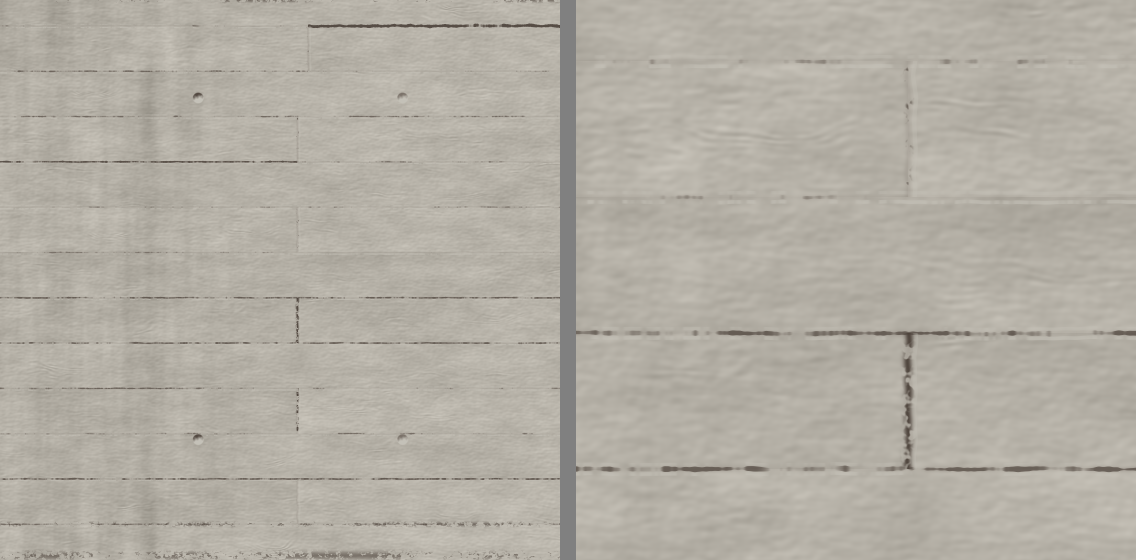
Left: the whole. Right: its middle third, enlarged.
Reproduce this texture procedurally as a Shadertoy shader.

```glsl
// Board-marked concrete: horizontal plank imprints with embossed wood grain,
// broken dark joints, butt seams on alternate rows, four tie holes and
// vertical rain stains. Relief is a height field lit from above.

const float PITCH = 0.0809;  // plank height
const float FIRST_JOINT = 0.0638;
const vec3 PALE = vec3(0.77, 0.757, 0.72);
const vec3 BASE = vec3(0.714, 0.696, 0.657);
const vec3 SHADE = vec3(0.59, 0.56, 0.525);
const vec3 GAP = vec3(0.28, 0.24, 0.21);

// Joint strength from bottom to top, left and right of the seam
const float JOINT_L[12] = float[12](.3, .65, .25, .5, .6, .65, .15, .15, .9, .4, .45, .1);
const float JOINT_R[12] = float[12](.3, .7, .3, .2, .6, .65, .15, .15, .25, .4, .25, 1.);
const float SEAM[6] = float[6](.1, .6, .85, .35, .25, .3);

float hash(vec2 p) {
  vec3 q = fract(p.xyx * vec3(0.1031, 0.1030, 0.0973));
  q += dot(q, q.yzx + 33.33);
  return fract((q.x + q.y) * q.z);
}

vec2 gradient(vec2 cell) {
  float a = 6.2832 * hash(cell);
  return vec2(cos(a), sin(a));
}

float gnoise(vec2 p) {
  vec2 i = floor(p), f = fract(p), e = vec2(1, 0);
  vec2 u = f * f * f * (f * (f * 6.0 - 15.0) + 10.0);
  float low = mix(dot(gradient(i), f), dot(gradient(i + e), f - e), u.x);
  float high = mix(dot(gradient(i + e.yx), f - e.yx), dot(gradient(i + 1.0), f - 1.0), u.x);
  return mix(low, high, u.y);
}

// Two octaves of gradient noise
float rough(vec2 p) {
  return gnoise(p) + 0.65 * gnoise(p * 2.7 + 5.3);
}

float bell(float x) {
  return exp(-x * x);
}

// Wood grain height of one board, with rings bending around knots
float grain(vec2 p, float row, float board) {
  vec2 seed = board * vec2(7.3, 3.7);
  float cell = floor(p.x * 3.0);
  float h = hash(vec2(cell + 20.0, board + 50.0));
  float knotY = FIRST_JOINT + (row + 0.3 + 0.4 * fract(h * 7.0)) * PITCH;
  vec2 k = p - vec2((cell + 0.3 + 0.4 * h) / 3.0, knotY);
  float bump = bell(length(k / vec2(0.045, 0.015))) * smoothstep(0.3, 0.9, fract(h * 13.0));
  float warp = rough(p * vec2(10, 25) + seed);
  float rings = sin(6.2832 * (p.y * 80.0 + 2.2 * warp + 3.0 * bump));
  float patchy = smoothstep(0.0, 0.45, gnoise(p * vec2(8, 20) - seed)) + bump;
  float broken = 0.6 + 1.2 * gnoise(p * vec2(60, 90) + seed);
  float fine = gnoise(p * vec2(60, 190) + seed) + 0.9 * gnoise(p * vec2(150, 210));
  return rings * broken * (0.06 + 0.5 * patchy) + 0.9 * fine;
}

// Soft line of half width w at distance d, fading when thinner than a pixel
float stroke(float d, float w, float px) {
  return clamp((w - abs(d)) / (2.0 * px) + 0.5, 0.0, 1.0) * clamp(w / px, 0.0, 1.0);
}

// Ragged crumbs clustered about a horizontal edge
float crumbs(vec2 p, float y, float spread, float amount) {
  float cluster = gnoise(vec2(p.x * 7.0, y * 31.0 + 4.4));
  float n = rough(p * vec2(95, 120)) + cluster + amount;
  return bell((p.y - y) / spread) * smoothstep(0.05, 0.55, n);
}

// Tone shift from rain streaks, strongest on the left
float stains(vec2 p) {
  float bands = bell((p.x - 0.264) / 0.019) + 0.6 * bell((p.x - 0.1) / 0.022);
  float fade = 0.65 + 1.1 * gnoise(p * vec2(4, 7) + 8.0);
  float left = 1.0 - smoothstep(0.28, 0.56, p.x);
  float top = smoothstep(0.7, 1.0, p.y);
  return left * (0.05 * bands * fade - 0.04 * rough(p * vec2(28, 2.5)) + 0.03 * top);
}

void mainImage(out vec4 fragColor, in vec2 fragCoord) {
  vec2 p = fragCoord / iResolution.xy;
  float px = 0.5 / iResolution.y;

  // Boards
  float v = (p.y - FIRST_JOINT) / PITCH;
  float row = floor(v);
  bool split = mod(row, 2.0) < 0.5;
  float seamX = v > 9.5 ? 0.55 : 0.531;
  float side = step(seamX, p.x);
  float board = row * 2.0 + (split ? side : 0.0) + 4.0;

  // Lit relief, blotches and grit
  float relief = grain(p, row, board) - grain(p + vec2(-0.0009, 0.0018), row, board);
  float mottle = gnoise(p * vec2(5, 14) + board) + rough(p * vec2(16, 38) + board);
  float tone = 0.037 * relief + 0.042 * mottle + 0.03 * (hash(vec2(board, 9)) - 0.5);
  tone += 0.018 * gnoise(p * 120.0) + 0.012 * smoothstep(0.3, 0.7, p.x) * (1.0 - p.y);
  vec3 col = BASE + tone - stains(p);

  // Horizontal joints: patchy pale lip, soft shadow and broken dark gap
  float j = clamp(floor(v + 0.5), 0.0, 11.0);
  float strength = side < 0.5 ? JOINT_L[int(j)] : JOINT_R[int(j)];
  float thick = smoothstep(0.93, 1.0, strength);
  float wobble = rough(vec2(p.x * 40.0, j * 5.3));
  float d = (v - j) * PITCH + 0.0014 * wobble * (0.5 + thick);
  float broken = rough(vec2(p.x * 12.0, j * 8.7 + 0.4));
  float chips = rough(vec2(p.x * 100.0, j * 4.3 + 0.3));
  float present = smoothstep(-0.22, 0.3, strength - 0.5 + 0.9 * broken + 0.45 * chips);
  float width = (0.0007 + 0.0006 * strength) * (1.0 + 0.9 * chips) + 0.0012 * thick;
  float lip = smoothstep(-0.25, 0.35, chips - broken);
  float lips = 0.6 * stroke(d + 0.0028, 0.0011, px) + 0.35 * stroke(d - 0.0027, 0.001, px);
  col = mix(col, PALE, lip * lips);
  col = mix(col, SHADE, (0.15 + 0.4 * present) * bell(d / 0.0017));
  col = mix(col, GAP, present * (0.35 + 0.5 * strength) * stroke(d, width, px));

  // Vertical butt seams: crumbled chips along a faint edge
  if (split) {
    float s = SEAM[int(clamp(row * 0.5, 0.0, 5.0))];
    float dx = p.x - seamX - 0.002 * gnoise(vec2(p.y * 70.0, row));
    float edge = bell(dx / (0.0014 + 0.0012 * s));
    col = mix(col, PALE, 0.3 * stroke(dx - 0.004, 0.0013, px));
    col = mix(col, SHADE, 0.35 * edge);
    col = mix(col, GAP, 0.9 * edge * smoothstep(-0.05, 0.4, rough(p * 130.0) + s - 0.6));
  }

  // Crumbled edges
  float crumble = crumbs(p, 0.008, 0.007, 0.1) + crumbs(p, FIRST_JOINT, 0.004, -0.05);
  crumble += crumbs(p, 1.0, 0.004, -0.15);
  col = mix(col, GAP, 0.55 * min(crumble, 1.0));

  // Tie holes: shadowed top, lit lower rim
  for (int i = 0; i < 4; i++) {
    vec2 centre = vec2(0.354, 0.215) + vec2(0.365, 0.61) * vec2(i % 2, i / 2);
    vec2 k = (p - centre) / 0.01;
    float depth = i % 2 == 0 ? 0.85 : 0.35;
    float lit = smoothstep(-0.75, 0.3, dot(k, vec2(0.2, -0.95)) + 0.3 * gnoise(k * 2.0));
    vec3 bowl = mix(mix(SHADE, GAP, depth), PALE, lit);
    col = mix(col, bowl, 1.0 - smoothstep(0.8, 1.1, length(k)));
  }
  fragColor = vec4(clamp(col, 0.0, 1.0), 1.0);
}
```
